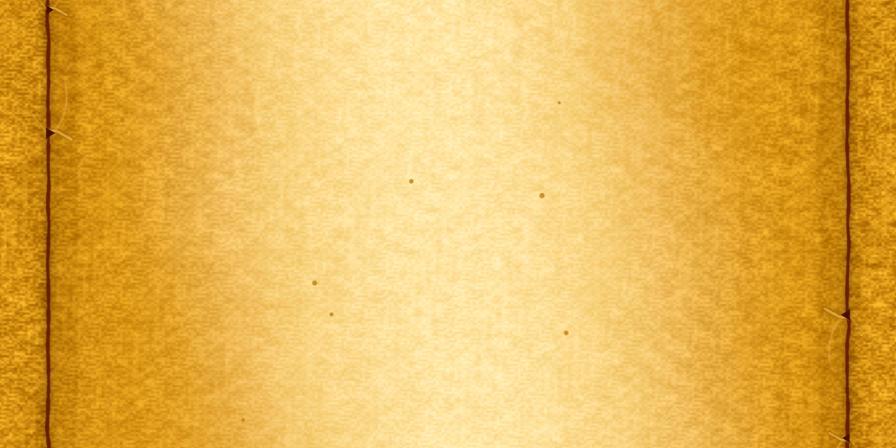
Reproduce this background procedurally as a Shadertoy shader.

```glsl
// Aged golden parchment with a pale central glow, fibrous grain and torn seams at both sides.

const vec3 CREAM  = vec3(1.00, 0.895, 0.635);
const vec3 STRAW  = vec3(0.97, 0.82, 0.48);
const vec3 HONEY  = vec3(0.93, 0.71, 0.31);
const vec3 AMBER  = vec3(0.86, 0.60, 0.09);
const vec3 OCHRE  = vec3(0.73, 0.47, 0.02);
const vec3 STITCH = vec3(0.40, 0.09, 0.01);

const float SEAM_X = 0.893;       // distance of each seam from the centre
const float HEM_WIDTH = 0.064;    // darker fold just inside a seam
const float GLOW_TILT = 0.13;     // sideways lean of the glow
const float GRAIN = 0.14;
const float SPECK_CELLS = 6.0;
const float SPECK_CHANCE = 0.16;

float hash(vec2 p) {
    return fract(sin(dot(p, vec2(127.1, 311.7))) * 43758.5453);
}

float noise(vec2 p) {
    vec2 cell = floor(p), f = fract(p);
    f = f * f * (3.0 - 2.0 * f);
    return mix(mix(hash(cell), hash(cell + vec2(1, 0)), f.x),
               mix(hash(cell + vec2(0, 1)), hash(cell + vec2(1, 1)), f.x), f.y);
}

float fbm(vec2 p) {
    float sum = 0.0, amp = 0.5;
    for (int i = 0; i < 4; i++) {
        sum += amp * noise(p);
        p = p * 2.03 + 17.3;
        amp *= 0.5;
    }
    return sum / 0.9375;
}

float segment(vec2 p, vec2 a, vec2 b) {
    vec2 pa = p - a, ba = b - a;
    return length(pa - ba * clamp(dot(pa, ba) / dot(ba, ba), 0.0, 1.0));
}

float stroke(float dist, float halfWidth) {
    float soft = 0.5 / iResolution.y + 0.001;
    return 1.0 - smoothstep(halfWidth - soft, halfWidth + soft, dist);
}

// Colour from the bright axis outwards
vec3 glowRamp(float d) {
    vec3 c = mix(CREAM, STRAW, smoothstep(0.05, 0.42, d));
    c = mix(c, HONEY, smoothstep(0.30, 0.58, d));
    return mix(c, AMBER, smoothstep(0.46, 0.76, d));
}

// Small brown flecks scattered over the sheet
float specks(vec2 p) {
    vec2 cell = floor(p * SPECK_CELLS);
    vec2 spot = 0.2 + 0.6 * vec2(hash(cell + 3.1), hash(cell + 8.7));
    float radius = mix(0.003, 0.006, hash(cell + 5.3));
    float present = step(hash(cell + 1.9), SPECK_CHANCE);
    return present * stroke(length(p - (cell + spot) / SPECK_CELLS), radius);
}

// Dark notch and pale curled creases; t is relative to a tear on the seam
vec3 addTear(vec3 c, vec2 t, float size) {
    t /= size;
    float upper = segment(t, vec2(0.0, -0.006), vec2(-0.020, -0.004));
    upper = min(upper, segment(t, vec2(-0.020, -0.004), vec2(-0.052, 0.014)));
    float curl = abs(length((t - vec2(0.012, -0.082)) * vec2(1.0, 0.62)) - 0.054);
    float curlMask = smoothstep(0.0, -0.008, t.x) * smoothstep(-0.13, -0.09, t.y)
                   * smoothstep(0.0, -0.012, t.y);
    c = mix(c, HONEY, 0.65 * stroke(upper, 0.003));
    c = mix(c, OCHRE * 0.85, 0.6 * stroke(abs(upper - 0.005), 0.0015) * step(t.y, 0.02));
    c = mix(c, HONEY, 0.45 * curlMask * stroke(curl, 0.002));
    float outer = segment(t, vec2(0.002, 0.0), vec2(0.038, -0.045));
    c = mix(c, HONEY, 0.35 * stroke(outer, 0.002));
    float notch = abs(t.y) - 0.6 * (t.x + 0.016);
    return mix(c, STITCH * 0.7, stroke(max(notch, t.x - 0.004), 0.0));
}

void mainImage(out vec4 fragColor, in vec2 fragCoord) {
    vec2 p = (fragCoord / iResolution.xy - 0.5) * vec2(2.0, 1.0);
    vec2 q = p * (p.x < 0.0 ? -1.0 : 1.0);  // half-turn symmetry of the edges

    // Central glow
    float cloud = fbm(p * 3.0 + 20.0) - 0.5;
    vec3 c = glowRamp(abs(p.x + GLOW_TILT * p.y) + 0.12 * cloud);

    // Hem and outer border
    float wobble = 0.005 * (noise(vec2(p.y * 22.0, p.x > 0.0 ? 4.0 : 9.0)) - 0.5);
    float inside = SEAM_X + wobble - q.x;
    float sheet = smoothstep(-0.003, 0.003, inside);
    float hem = 1.0 - smoothstep(HEM_WIDTH - 0.006, HEM_WIDTH + 0.006, inside + wobble);
    c = mix(c, OCHRE, sheet * hem * (0.50 + 0.35 * cloud));
    c = mix(c, OCHRE, 0.22 * sheet * exp(-max(inside - HEM_WIDTH, 0.0) / 0.05));
    vec3 border = mix(AMBER, OCHRE, 0.20 + 0.75 * exp(-abs(inside) / 0.022));
    c = mix(border, c, sheet);

    // Fibrous grain, coarser on the border
    float fine = noise(p * vec2(170.0, 210.0) + 400.0) - 0.5;
    float fibre = fbm(p * vec2(45.0, 65.0) + 90.0) - 0.5;
    float edge = smoothstep(0.25, 0.85, q.x);
    float grain = (fine + 1.2 * fibre) * GRAIN * mix(1.0, 1.35, edge) * mix(1.5, 1.0, sheet);
    c += grain * mix(vec3(0.25, 0.50, 1.0), vec3(0.8, 0.8, 0.45), edge);
    c = mix(c, OCHRE, 0.75 * specks(p + 5.0) * sheet);

    // Seam shadow, stitched line and tears
    c *= 1.0 - 0.30 * exp(-abs(inside) / 0.009);
    float thread = 0.0028 + 0.0018 * noise(vec2(p.y * 70.0, 2.0));
    c = mix(c, STITCH, 0.9 * stroke(abs(inside), thread));
    c = addTear(c, q - vec2(SEAM_X, -0.203), 1.0);
    c = addTear(c, q - vec2(SEAM_X, -0.478), 0.8);

    fragColor = vec4(clamp(c, 0.0, 1.0), 1.0);
}
```
